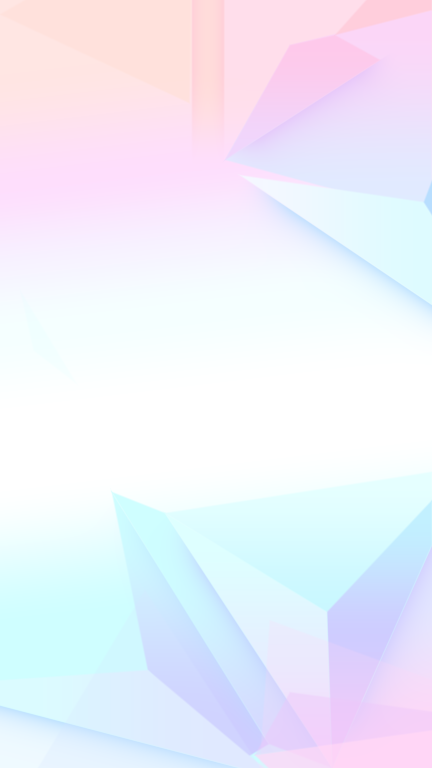
Give the GLSL for this background, as a Shadertoy shader.

```glsl
// Pastel backdrop: a soft pink-to-cyan sky framed by translucent folded-paper facets.

#define GRID vec2(9.0, 16.0)   // canvas size in scene units
#define TILT 0.12              // slope of the backdrop bands
#define EDGE_SOFT 0.012        // extra facet edge softness
#define SHADE_WIDTH 0.24       // falloff of the fold shadows

const vec3 WHITE = vec3(1.0);
const vec3 PEACH = vec3(1.0, 0.88, 0.855);
const vec3 ROSE = vec3(1.0, 0.79, 0.85);
const vec3 PINK = vec3(1.0, 0.84, 0.965);
const vec3 ORCHID = vec3(0.93, 0.78, 0.98);
const vec3 LILAC = vec3(0.81, 0.80, 1.0);
const vec3 MIST = vec3(0.90, 0.92, 1.0);
const vec3 ICE = vec3(0.94, 0.99, 1.0);
const vec3 CYAN = vec3(0.81, 0.995, 1.0);
const vec3 SKY = vec3(0.72, 0.87, 1.0);

float cross2(vec2 a, vec2 b) { return a.x * b.y - a.y * b.x; }

// Signed distance to line a-b, positive on its left
float side(vec2 p, vec2 a, vec2 b) { return cross2(normalize(b - a), p - a); }

// Coverage of a convex quad of either winding
float quad(vec2 p, vec2 a, vec2 b, vec2 c, vec2 d) {
    float turn = sign(cross2(b - a, c - a));
    float inner = min(min(turn * side(p, a, b), turn * side(p, b, c)),
                      min(turn * side(p, c, d), turn * side(p, d, a)));
    float w = EDGE_SOFT + 0.7 * GRID.x / iResolution.x;
    return smoothstep(-w, w, inner);
}

float tri(vec2 p, vec2 a, vec2 b, vec2 c) { return quad(p, a, b, c, 0.5 * (a + c)); }

// Fold shadow on the right of segment a-b, fading at both ends
float shade(vec2 p, vec2 a, vec2 b, float width) {
    float d = -side(p, a, b);
    float t = dot(p - a, b - a) / dot(b - a, b - a);
    float ends = smoothstep(0.0, 0.25, t) * (1.0 - smoothstep(0.85, 1.1, t));
    return ends * smoothstep(-0.02, 0.02, d) * exp(-max(d, 0.0) / width);
}

// Colour ramp from low to high between two heights
vec3 ramp(float y, float y0, float y1, vec3 low, vec3 high) {
    return mix(low, high, smoothstep(y0, y1, y));
}

vec3 backdrop(vec2 p) {
    float h = p.y - TILT * (p.x - 3.0);
    vec3 col = ramp(h, 3.2, 6.3, CYAN, WHITE);
    col = mix(col, ICE + vec3(0.02, 0.01, 0.0), smoothstep(7.6, 9.4, h));
    col = mix(col, vec3(0.97, 0.94, 1.0), smoothstep(9.4, 11.3, h));
    col = mix(col, vec3(0.995, 0.87, 0.99), smoothstep(10.8, 12.5, h));
    return mix(col, vec3(1.0, 0.90, 0.89), smoothstep(12.3, 14.8, h));
}

vec3 upperFacets(vec3 col, vec2 p) {
    vec2 apex = vec2(4.69, 12.67), fold = vec2(6.04, 15.06), peak = vec2(6.98, 15.27);
    vec2 tip = vec2(5.0, 12.35), notch = vec2(8.83, 11.79), exitLow = vec2(9.0, 9.65);

    // Peach corner and the upright ribbon
    col = mix(col, PEACH, 0.8 * tri(p, vec2(0, 15.7), vec2(3.95, 13.85), vec2(4, 18)));
    float fade = smoothstep(12.4, 14.6, p.y);
    col = mix(col, vec3(1.0, 0.87, 0.92), fade * quad(p, vec2(4.67, 12), vec2(9, 12), vec2(9, 17), vec2(4.67, 17)));
    float ribbon = quad(p, vec2(4, 12), vec2(4.67, 12), vec2(4.67, 17), vec2(4, 17));
    float rim = abs(p.x - 4.33) / 0.34;
    col = mix(col, mix(PEACH, ROSE, 0.2 + 0.6 * rim * rim), fade * ribbon);

    // Wide lavender sheet with a pink fold lying on it
    float sheet = quad(p, apex, vec2(9, 11.5), vec2(9, 15.79), fold);
    vec3 sheetCol = ramp(p.y, 11.8, 15.4, vec3(0.88, 0.92, 1.0), vec3(0.985, 0.84, 0.97));
    sheetCol = mix(sheetCol, ORCHID - vec3(0.04, 0.02, 0.0), 0.75 * shade(p, apex, vec2(7.92, 14.75), 0.3));
    col = mix(col, sheetCol, sheet);
    vec3 foldCol = ramp(p.y, 12.8, 15.0, vec3(0.94, 0.84, 0.99), vec3(0.995, 0.79, 0.92));
    col = mix(col, foldCol, quad(p, apex, vec2(7.92, 14.75), peak, fold));
    col = mix(col, ROSE, 0.8 * quad(p, peak, vec2(9, 15.79), vec2(9, 16.3), vec2(7.9, 16.3)));

    // Pale blade and its blue shadow
    col = mix(col, SKY, 0.85 * shade(p, tip, exitLow + vec2(0.74, -0.5), SHADE_WIDTH));
    vec3 bladeCol = mix(vec3(0.96, 0.97, 1.0), vec3(0.87, 0.985, 1.0), smoothstep(5.0, 9.0, p.x));
    col = mix(col, bladeCol, quad(p, tip, exitLow, vec2(9.1, 11.4), notch));
    return mix(col, SKY, tri(p, notch, vec2(9.1, 11.36), vec2(9.1, 12.5)));
}

vec3 lowerFacets(vec3 col, vec2 p) {
    vec2 spike = vec2(2.33, 5.75), knee = vec2(3.08, 2.04), crown = vec2(3.44, 5.31);
    vec2 hub = vec2(6.81, 3.25), foot = vec2(6.92, 0), strip = vec2(5.6, 0.5), rise = vec2(9, 4.65);

    // Cyan sheet, right corner and blue wing
    col = mix(col, ramp(p.y, 3.2, 6.1, vec3(0.79, 0.97, 1.0), vec3(0.90, 1.0, 1.0)),
              quad(p, crown, hub, vec2(9, 5.58), vec2(9, 6.17)));
    vec3 cornerCol = ramp(p.y, 0.3, 3.8, PINK, MIST);
    cornerCol = mix(cornerCol, LILAC, 0.8 * shade(p, foot, rise + vec2(0.4, 0.9), 0.35));
    col = mix(col, cornerCol, tri(p, foot, vec2(9.1, -0.1), rise + vec2(0.1, 0.22)));
    vec3 wingCol = ramp(p.y, 2.6, 5.2, LILAC, vec3(0.76, 0.94, 1.0));
    wingCol = mix(ORCHID, wingCol, smoothstep(0.4, 2.9, p.y));
    col = mix(col, wingCol, quad(p, hub, foot, rise, vec2(9, 5.58)));

    // Blue sliver, ribbon and bright centre facet
    col = mix(col, ramp(p.y, 0.8, 5.2, LILAC, CYAN), quad(p, spike, knee, vec2(4.95, 0.1), strip));
    col = mix(col, SKY, 0.35 * shade(p, spike, strip, SHADE_WIDTH));
    col = mix(col, ramp(p.y, 0.3, 4.2, vec3(0.84, 0.85, 1.0), CYAN), quad(p, spike, strip, foot, crown));
    col = mix(col, LILAC - vec3(0.06, 0.0, 0.0), 0.65 * shade(p, crown, foot, SHADE_WIDTH));
    vec3 centreCol = ramp(p.y, 2.0, 4.8, vec3(0.90, 0.935, 1.0), vec3(0.87, 1.0, 1.0));
    centreCol = mix(vec3(0.97, 0.83, 0.99), centreCol, smoothstep(0.0, 2.4, p.y));
    col = mix(col, centreCol, tri(p, crown, foot, hub));

    // Lower left page above a pale floor
    vec3 floorCol = mix(vec3(0.94, 0.98, 1.0), SKY, 0.9 * shade(p, vec2(-2, 1.834), vec2(5.5, -0.131), SHADE_WIDTH));
    col = mix(col, floorCol, tri(p, vec2(-0.1, 1.33), vec2(-0.1, -0.1), vec2(5.4, -0.1)));
    vec3 pageCol = mix(vec3(0.86, 0.985, 1.0), vec3(0.89, 0.92, 1.0), smoothstep(0.5, 4.5, p.x));
    col = mix(col, pageCol, quad(p, vec2(-0.1, 1.82), vec2(-0.1, 1.336), vec2(5.73, -0.19), knee));

    // Translucent overlays
    col = mix(col, MIST - vec3(0.06, 0.02, 0.0), 0.25 * tri(p, vec2(3.02, 3.71), vec2(0.73, -0.1), vec2(5.5, -0.1)));
    col = mix(col, PINK, 0.22 * quad(p, vec2(5.62, 3.08), vec2(5.4, -0.1), vec2(9.1, -0.1), vec2(9.1, 1.8)));
    col = mix(col, PINK, 0.75 * quad(p, vec2(5.31, 0.27), vec2(5.7, -0.1), vec2(9.1, -0.1), vec2(9.1, 0.8)));
    return mix(col, ORCHID, 0.45 * quad(p, vec2(6.04, 1.58), vec2(5.31, 0.27), vec2(9.1, 0.8), vec2(9.1, 1.16)));
}

void mainImage(out vec4 fragColor, in vec2 fragCoord) {
    vec2 p = fragCoord / iResolution.xy * GRID;
    vec3 col = lowerFacets(upperFacets(backdrop(p), p), p);
    // Faint crease on the left
    col = mix(col, CYAN, 0.12 * tri(p, vec2(0.42, 9.95), vec2(0.7, 8.7), vec2(1.6, 8.0)));
    fragColor = vec4(col, 1.0);
}
```
